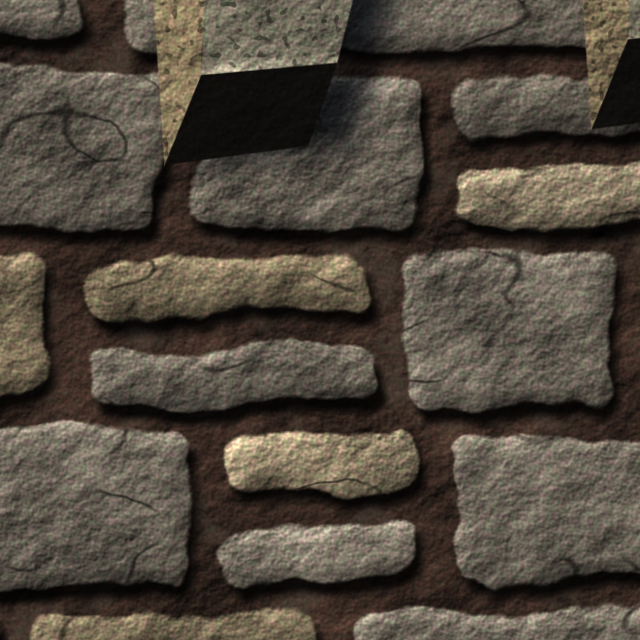
This texture is drawn by a WebGL 1 fragment shader. Its source:

```glsl
precision highp float;
// A rough rubble-stone wall with deep earthy joints and two jutting corbels.
uniform vec2 u_resolution;
const vec2 TO_LIGHT = vec2(-0.0026, 0.0036);
const vec3 GREY_STONE = vec3(0.405, 0.377, 0.333);
const vec3 TAN_STONE = vec3(0.48, 0.425, 0.325);
const vec3 EARTH = vec3(0.205, 0.152, 0.125);
const vec3 DRY_EARTH = vec3(0.29, 0.25, 0.21);
const vec3 UNDERSIDE = vec3(0.055, 0.050, 0.043);

float hash(vec2 p) {
  vec3 q = fract(vec3(p.xyx) * 0.1031);
  q += dot(q, q.yzx + 33.33);
  return fract((q.x + q.y) * q.z);
}
float cornerSlope(vec2 cell, vec2 offset) {
  float angle = 6.2832 * hash(cell);
  return dot(vec2(cos(angle), sin(angle)), offset);
}
float gradientNoise(vec2 p) {
  vec2 i = floor(p), f = fract(p), e = vec2(1.0, 0.0);
  vec2 u = f * f * f * (f * (f * 6.0 - 15.0) + 10.0);
  return mix(mix(cornerSlope(i, f), cornerSlope(i + e, f - e), u.x),
             mix(cornerSlope(i + e.yx, f - e.yx), cornerSlope(i + 1.0, f - 1.0), u.x), u.y);
}
float fbm(vec2 p) {
  float sum = 0.0, amplitude = 0.5;
  for (int i = 0; i < 5; i++) {
    sum += amplitude * gradientNoise(p);
    p = mat2(1.6, 1.2, -1.2, 1.6) * p + 17.3;
    amplitude *= 0.62;
  }
  return sum;
}
// Surface roughness, drawn out along a rising diagonal.
float relief(vec2 p) {
  return fbm(mat2(0.88, -0.47, 0.47, 0.88) * p * vec2(11.0, 15.0) + 40.0);
}
float cover(float d, float softness) {
  return 1.0 - smoothstep(-softness, softness, d);
}

float stoneEdge(float index, float row) {
  return index + 0.4 * (hash(vec2(index + 31.0, row + 7.0)) - 0.5);
}
// Signed distance to the stone of this cell (x) and its random tone (y).
vec2 stone(vec2 p) {
  p += 0.030 * vec2(gradientNoise(p * 6.0), gradientNoise(p * 5.0 + 19.0));
  p += 0.008 * vec2(gradientNoise(p * 24.0), gradientNoise(p * 24.0 + 51.0));
  vec2 cell = vec2(0.45, 0.28);
  float row = floor((p.y - 0.065) / cell.y);
  float x = p.x / cell.x + 0.5 * mod(row, 2.0) + 0.3;
  float index = floor(x);
  index += step(stoneEdge(index + 1.0, row), x) - step(x, stoneEdge(index, row));
  float left = stoneEdge(index, row), right = stoneEdge(index + 1.0, row);
  vec2 id = vec2(index + 5.0, row + 11.0);
  vec2 local = vec2((x - 0.5 * (left + right)) * cell.x, p.y - 0.065 - (row + 0.5) * cell.y);
  vec2 extent = 0.5 * vec2((right - left) * cell.x, cell.y);
  // Some cells hold two flat stones, one above the other.
  if (hash(id + 3.0) > 0.62) {
    float side = local.y > 0.0 ? 1.0 : -1.0;
    extent.y *= 0.5;
    local.y -= side * extent.y;
    id.y += 40.0 * side + 60.0;
  }
  local += 0.12 * (hash(id + 8.0) - 0.5) * vec2(-local.y, local.x);
  extent -= vec2(0.022, 0.017) + 0.012 * hash(id + 14.0);
  vec2 q = abs(local) - extent + 0.028;
  return vec2(length(max(q, 0.0)) + min(max(q.x, q.y), 0.0) - 0.028, hash(id));
}
vec3 wall(vec2 p, float slope, float blotch) {
  vec2 here = stone(p);
  float d = here.x + 0.012 * relief(p + 3.0);
  float bevel = clamp((stone(p + 3.0 * TO_LIGHT).x - here.x) / 0.0133, -1.0, 1.0);
  float shadow = cover(stone(p + vec2(-0.011, 0.021)).x, 0.012);
  vec3 earth = EARTH * (1.0 + 1.1 * blotch + 2.8 * slope);
  earth = mix(earth, DRY_EARTH, 0.6 * smoothstep(0.0, 0.3, fbm(p * 9.0 + 70.0)));
  earth *= 1.0 - 0.85 * shadow;
  vec3 rock = mix(GREY_STONE, TAN_STONE, smoothstep(0.6, 0.95, here.y));
  rock *= mix(0.86, 1.22, fract(here.y * 7.3)) * (1.0 + 0.75 * blotch + 2.5 * slope);
  rock *= 1.0 + 0.42 * bevel * smoothstep(-0.04, 0.0, d);
  float crack = abs(gradientNoise(p * vec2(5.0, 9.0) + 0.2 * blotch + 23.0));
  float crackPatch = smoothstep(0.05, 0.3, gradientNoise(p * 7.0 + 90.0));
  rock *= 1.0 - 0.5 * crackPatch * cover(crack - 0.018, 0.018);
  return mix(earth, rock, cover(d, 0.004));
}

float beyondEdge(vec2 p, vec2 a, vec2 b) {
  vec2 along = normalize(b - a);
  return dot(p - a, vec2(along.y, -along.x));
}
// Convex quad with corners given counter-clockwise.
float quad(vec2 p, vec2 a, vec2 b, vec2 c, vec2 d) {
  return max(max(beyondEdge(p, a, b), beyondEdge(p, b, c)),
             max(beyondEdge(p, c, d), beyondEdge(p, d, a)));
}
// Distances to the side, front and underside of a corbel.
vec3 corbel(vec2 p) {
  vec2 tip = vec2(0.02, 0.0), nearLeft = vec2(0.077, 0.141);
  vec2 nearRight = vec2(0.29, 0.16), topLeft = vec2(0.085, 0.3);
  return vec3(quad(p, vec2(0.0, 0.3), tip, nearLeft, topLeft),
              quad(p, topLeft, nearLeft, nearRight, vec2(0.325, 0.3)),
              quad(p, nearLeft, tip, vec2(0.245, 0.03), nearRight));
}

void main() {
  vec2 p = gl_FragCoord.xy / u_resolution.y;
  float slope = relief(p) - relief(p + TO_LIGHT), blotch = fbm(p * 5.0 + 12.0);
  float pits = smoothstep(0.22, 0.42, gradientNoise(p * 75.0));
  float grain = (1.0 + 0.7 * blotch + 2.4 * slope) * (1.0 - 0.4 * pits);
  vec3 color = wall(p, slope, blotch);
  // Corbels, each throwing a cool shadow to its right.
  for (int i = 0; i < 2; i++) {
    vec2 q = p - vec2(0.237, 0.742) - float(i) * vec2(0.667, 0.056);
    vec3 shade = corbel(q - vec2(0.065, 0.0)), face = corbel(q);
    color *= mix(vec3(1.0), vec3(0.24, 0.27, 0.33), cover(min(shade.y, shade.z), 0.045));
    float lip = 1.0 - smoothstep(0.0, 0.022, q.y - 0.134 - 0.089 * q.x);
    color = mix(color, UNDERSIDE * (1.0 + 2.0 * slope), cover(face.z, 0.002));
    color = mix(color, vec3(0.43, 0.41, 0.35) * grain * (1.0 + 0.4 * lip), cover(face.y, 0.002));
    color = mix(color, vec3(0.51, 0.45, 0.34) * grain, cover(face.x, 0.002));
  }
  // Faint red and green mineral flecks over fine grit.
  color *= 1.0 + 0.10 * gradientNoise(p * 95.0 + 8.0) * vec3(1.0, -0.7, 0.5);
  gl_FragColor = vec4(color * (1.0 + 0.22 * gradientNoise(p * 170.0)), 1.0);
}
```
